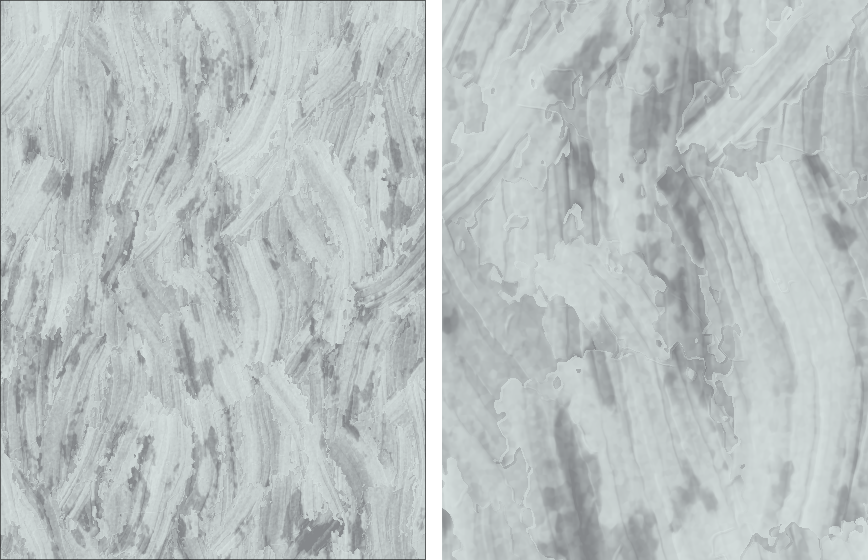
Left: the whole. Right: its middle third, enlarged.
A Shadertoy shader for this texture:

```glsl
// Pale grey trowelled plaster: overlapping curved strokes with streaks, torn pits and fine grain.
#define LIGHT_PLASTER vec3(0.795, 0.828, 0.826)
#define DARK_PLASTER vec3(0.545, 0.560, 0.570)
#define STROKE_CELL vec2(0.09, 0.17)
#define STROKE_TILT 0.75
#define STROKE_BEND 2.8
#define RAGGEDNESS 0.040
#define STREAK_SCALE vec2(68.0, 5.0)
#define PIT_AMOUNT 0.50
#define STAIN_AMOUNT 0.55
#define RELIEF 2.0
#define GRAIN 0.20
#define LIGHT_STEP vec2(-0.0013, 0.0010)

float hash(vec2 p) {
    vec3 q = fract(p.xyx * vec3(0.1031, 0.1030, 0.0973));
    q += dot(q, q.yzx + 33.33);
    return fract((q.x + q.y) * q.z);
}

vec2 hash2(vec2 p) {
    return vec2(hash(p), hash(p + 57.3));
}

// Smooth cellular noise: random cell values blended by distance to their points.
float cellNoise(vec2 p) {
    vec2 base = floor(p);
    float sum = 0.0, total = 0.0001;
    for (int y = -1; y <= 1; y++)
    for (int x = -1; x <= 1; x++) {
        vec2 cell = base + vec2(x, y);
        vec2 toPoint = cell + hash2(cell) - p;
        float weight = exp(-6.0 * dot(toPoint, toPoint));
        sum += weight * hash(cell + 19.7);
        total += weight;
    }
    return sum / total;
}

// Plaster at p: x is the relief height, y is the darkness of pits and stains.
vec2 plaster(vec2 p) {
    float coarse = cellNoise(p * vec2(62.0, 40.0));
    float fine = cellNoise(p * vec2(190.0, 130.0) + 7.0);
    float ragged = 0.55 * coarse + 0.45 * fine - 0.5;
    float patches = cellNoise(p * vec2(12.0, 8.0) + 47.0) - 0.5;
    p += 0.005 * sin(p.yx * vec2(23.0, 31.0) + 2.0 * sin(p * 17.0));

    // Topmost stroke covering this place
    vec2 base = floor(p / STROKE_CELL);
    vec2 local = p;
    float topRank = 0.0, edge = -0.02, seed = 0.0;
    for (int y = -1; y <= 1; y++)
    for (int x = -2; x <= 2; x++) {
        vec2 cell = base + vec2(x, y);
        vec2 shape = hash2(cell + 31.0), turn = hash2(cell + 83.0);
        vec2 centre = (cell + hash2(cell)) * STROKE_CELL;
        float flow = 0.6 * sin(9.0 * centre.x + 3.0 * sin(6.0 * centre.y));
        float angle = STROKE_TILT * (flow + 0.7 * (turn.x - 0.5)) - 0.05;
        float c = cos(angle), s = sin(angle);
        vec2 q = mat2(c, -s, s, c) * (p - centre);
        q.x += STROKE_BEND * (turn.y - 0.35) * q.y * q.y;
        vec2 halfSize = mix(vec2(0.020, 0.07), vec2(0.060, 0.15), shape);
        vec2 border = abs(q) - halfSize;
        float d = max(border.x, border.y) + RAGGEDNESS * ragged;
        float rank = hash(cell + 141.0);
        if (d < 0.0 && rank > topRank) {
            topRank = rank;
            local = q;
            edge = d;
            seed = floor(rank * 97.0);
        }
    }

    // Bristle streaks along the stroke, with narrow grooves
    vec2 along = local + 0.004 * ragged;
    float broad = cellNoise(along * STREAK_SCALE + seed);
    float thin = cellNoise(along * STREAK_SCALE * vec2(2.7, 2.4) + seed + 11.0);
    float groove = 1.0 - smoothstep(0.15, 0.38, thin);
    float streak = 0.55 * broad + 0.45 * thin;

    // Torn pits gather in patches, along the streaks and near the stroke edges
    float rim = exp(edge * 150.0);
    float tear = cellNoise(along * vec2(62.0, 17.0) + seed + 29.0);
    tear += 0.75 * ragged + 0.6 * patches - 0.12 * rim;
    float pit = 1.0 - smoothstep(-0.02, 0.29, tear);

    // Soft stains drawn out along the stroke
    float stain = cellNoise(along * vec2(24.0, 7.0) + seed + 61.0);
    stain = 0.5 - stain - 0.5 * patches + 0.35 * (0.5 - broad);

    // Thin raised creases in scattered areas
    float fold = cellNoise(p * vec2(17.0, 24.0) + 0.2 * ragged + 3.0);
    float crease = 1.0 - smoothstep(0.0, 0.025, abs(fold - 0.5 + 0.25 * ragged));
    crease *= smoothstep(0.45, 0.65, coarse);

    float height = 0.20 * topRank + 0.50 * streak - 0.10 * groove + 0.07 * rim
                 + 0.10 * crease + 0.22 * ragged - 0.10 * pit;
    return vec2(height, PIT_AMOUNT * pit + STAIN_AMOUNT * stain);
}

void mainImage(out vec4 fragColor, in vec2 fragCoord) {
    vec2 p = fragCoord / iResolution.y;
    vec2 size = iResolution.xy / iResolution.y;

    // Relief lit from the upper left; averaging the two samples softens edges
    vec2 here = plaster(p + 3.0);
    vec2 lit = plaster(p + 3.0 + LIGHT_STEP);
    float height = 0.5 * (here.x + lit.x);
    float dark = 0.5 * (here.y + lit.y);
    float slope = clamp(here.x - lit.x, -0.13, 0.13);

    float grain = cellNoise(p * 310.0) - 0.5;
    float tone = 0.84 + 0.70 * (height - 0.37) + RELIEF * slope - dark + GRAIN * grain;
    tone = min(tone, 0.9 + 0.5 * (tone - 0.9));
    vec3 colour = mix(DARK_PLASTER, LIGHT_PLASTER, clamp(tone, -0.1, 1.15));

    // Hairline frame
    vec2 inset = min(p, size - p);
    float frame = 1.0 - smoothstep(0.0, 0.002, min(inset.x, inset.y));
    fragColor = vec4(mix(colour, vec3(0.05), frame), 1.0);
}
```
